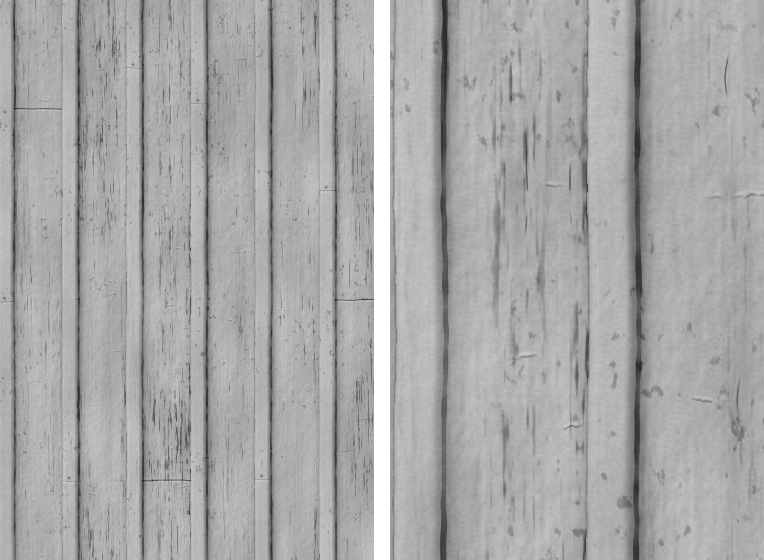
Left: the whole. Right: its middle third, enlarged.
Give the GLSL for this texture, as a WebGL 2 fragment shader.

```glsl
#version 300 es
precision highp float;
// Weathered grey board-and-batten cladding: wide vertical boards, with narrow
// raised battens that cast a soft shadow on their right. Stretched value noise
// gives grain and wear; hashed loops scatter cracks and paint wrinkles.
uniform vec2 u_resolution;
out vec4 fragColor;

const float PITCH = 0.1719;   // batten spacing, in canvas widths
const float BATTEN = 0.042;   // batten width

float hash(vec2 p) {
  return fract(sin(dot(p, vec2(127.1, 311.7))) * 43758.5453);
}

float noise(vec2 p) {
  vec2 i = floor(p), f = fract(p);
  f = f * f * (3.0 - 2.0 * f);
  return mix(mix(hash(i), hash(i + vec2(1, 0)), f.x),
             mix(hash(i + vec2(0, 1)), hash(i + vec2(1, 1)), f.x), f.y);
}

float fbm(vec2 p) {
  float sum = 0.0, amp = 0.5;
  for (int i = 0; i < 4; i++) {
    sum += amp * noise(p);
    p = mat2(1.6, 1.2, -1.2, 1.6) * p + 17.3;
    amp *= 0.5;
  }
  return sum;
}

// Height of the painted surface: lumps of paint over long wood grain
float relief(vec2 p) {
  return 0.7 * fbm(p * vec2(60.0, 45.0)) + 0.2 * noise(p * vec2(240.0, 130.0))
       + 0.2 * noise(p * vec2(210.0, 9.0));
}

// Antialiased stroke of half width w at distance d
float stroke(float d, float w, float px) {
  return 1.0 - smoothstep(w - 0.6 * px, w + 0.6 * px, abs(d));
}

void main() {
  vec2 p = gl_FragCoord.xy / u_resolution * vec2(1.0, 1.5);
  float px = 1.0 / u_resolution.x;

  // Column layout, with slightly uneven sawn edges
  float wobble = 0.003 * (noise(p * vec2(3.0, 7.0)) - 0.5)
               + 0.0012 * (noise(p * vec2(3.0, 60.0)) - 0.5);
  float column = (p.x + 0.006 + wobble) / PITCH;
  float id = floor(column);
  float x = fract(column) * PITCH;
  float batten = 1.0 - smoothstep(BATTEN - px, BATTEN + px, x);
  float board = 1.0 - batten;

  // Paint tone, broad stains and embossed relief
  float shade = mix(0.695, 0.712, batten);
  shade += 0.13 * (fbm(p * vec2(13.0, 6.0) + id * 5.0) - 0.47);
  shade += 0.05 * board * (noise(p * vec2(45.0, 3.0)) - 0.5);
  shade += 0.03 * (hash(floor(p * 400.0)) - 0.5);
  vec2 toLight = vec2(-0.0016, 0.0018);
  shade += 0.14 * (relief(p - toLight) - relief(p + toLight)) * mix(1.0, 0.6, batten);

  // Worn grain: fine dark streaks gathered in patches, heavier on some boards
  float wear[6] = float[](0.4, 0.75, 0.9, 0.3, 0.75, 0.6);
  float amount = wear[int(clamp(id, 0.0, 5.0))];
  float patchy = smoothstep(0.35, 0.8, noise(vec2(column * 5.0, p.y * 3.0 + id * 7.0)));
  float middle = exp(-pow((x - 0.108) / 0.024, 2.0)) * step(1.5, id) * step(id, 2.5);
  patchy = max(patchy, 0.9 * middle);
  float grain = 0.55 * noise(p * vec2(340.0, 16.0)) + 0.25 * noise(p * vec2(390.0, 80.0))
              + 0.2 * fbm(p * vec2(110.0, 60.0));
  float streak = smoothstep(0.53, 0.85, grain) * patchy;
  shade -= 0.40 * streak * amount * mix(1.0, 0.2, batten);
  shade -= 0.08 * patchy * amount * board * noise(p * vec2(100.0, 12.0));
  float chip = smoothstep(0.63, 0.76, fbm(p * vec2(120.0, 80.0) + 31.0));
  shade -= 0.15 * chip * smoothstep(0.35, 0.7, noise(p * 11.0));

  // Scattered vertical cracks and short faint wrinkles on each board
  for (int i = 0; i < 6; i++) {
    vec2 seed = vec2(id + 2.0, float(i) * 3.7 + 1.0);
    vec2 at = vec2(0.058 + 0.104 * hash(seed), 1.5 * hash(seed + 9.1));
    float size = 0.02 + 0.09 * hash(seed + 4.3) * amount;
    vec2 d = vec2(x, p.y) - at;
    float bend = 0.005 * (noise(vec2(p.y * 28.0, float(i))) - 0.5);
    float taper = 1.0 - smoothstep(0.4 * size, size, abs(d.y));
    float broken = smoothstep(0.25, 0.5, noise(vec2(id, p.y * 45.0)));
    shade -= 0.30 * board * taper * broken * stroke(d.x - bend, 0.0007, px);

    d = vec2(x - at.x, p.y - 1.5 * hash(seed + 6.6));
    d.y -= 0.016 * (fbm(vec2(p.x * 50.0, float(i))) - 0.5);
    float span = 1.0 - smoothstep(0.004, 0.025, abs(d.x));
    span *= smoothstep(0.3, 0.6, noise(p * vec2(130.0, 60.0)));
    shade += 0.08 * board * span
           * (0.7 * stroke(d.y - 0.003, 0.0013, px) - 2.0 * stroke(d.y, 0.0009, px));
  }

  // Butt joints across boards and battens; negative heights mean none
  float boardJoint[6] = float[](1.209, -1.0, 0.213, -1.0, -1.0, 0.697);
  float battenJoint[6] = float[](0.693, 0.21, 1.318, 1.222, 0.217, 0.99);
  int k = int(clamp(id, 0.0, 5.0));
  float sag = 0.003 * (noise(vec2(p.x * 35.0, id)) - 0.5);
  float toBoard = p.y - boardJoint[k] - sag;
  float toBatten = p.y - battenJoint[k] - sag;
  shade -= board * (0.36 * stroke(toBoard, 0.0012, px) - 0.06 * stroke(toBoard + 0.004, 0.0015, px));
  shade -= batten * (0.15 * stroke(toBatten, 0.0009, px) - 0.04 * stroke(toBatten + 0.004, 0.0015, px));

  // Nail heads just above the batten joints
  float nail = length(vec2(x - 0.0185, toBatten - 0.009));
  shade -= batten * (0.26 * stroke(nail, 0.0026, px) + 0.05 * stroke(nail, 0.006, px));

  // Batten edges: soft left seam, shaded right face, then a fading cast shadow
  float seam = min(x, PITCH - x);
  float ragged = noise(vec2(id * 3.0, p.y * 55.0));
  float depth = 0.8 + 0.4 * noise(vec2(id * 5.0, p.y * 6.0));
  shade -= 0.10 * depth * stroke(seam, 0.0010, px) + 0.07 * exp(-seam / 0.004) * board;
  shade += 0.02 * batten * stroke(x - 0.006, 0.003, px);
  shade -= 0.21 * depth * batten * smoothstep(0.031, 0.041, x);
  shade -= 0.23 * depth * board * exp(-max(x - 0.046, 0.0) / 0.0075);
  float core = stroke(x - 0.0443, 0.0016 + 0.0012 * ragged, px);
  shade -= core * (0.09 + 0.14 * ragged);

  fragColor = vec4(vec3(clamp(shade, 0.18, 0.80)), 1.0);
}
```
